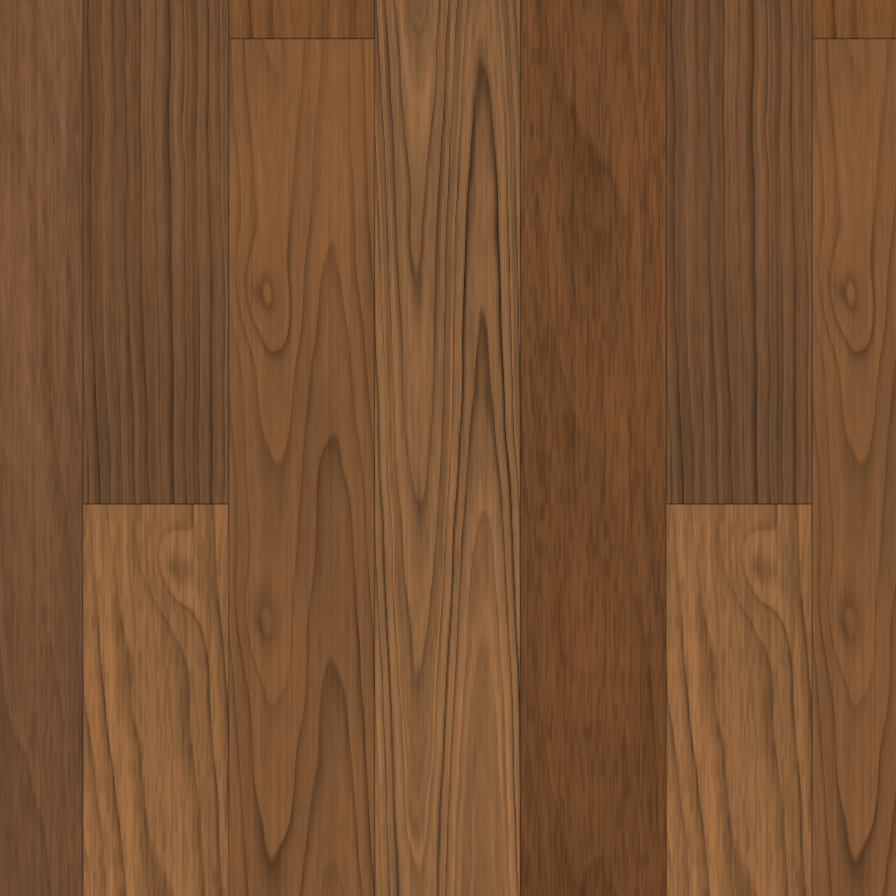
A Shadertoy shader for this texture:

```glsl
#define PLANK_WIDTH 0.1628
#define FIRST_SEAM 0.0924
#define SEAM_HALF_WIDTH 0.0006
#define SEAM_DARKNESS 0.25
#define MOTTLE 0.17
#define ARCH_CENTRE 0.75
#define ARCH_RISE 1.15
#define PORE_SCALE vec2(80.0, 8.0)
#define FIBRE_SCALE vec2(62.0, 0.4)
#define RING_LINES 0.62

// Plank kinds: 0 golden, 1 dark striped, 2 reddish, 3 short end,
// 4 cathedral grain, 5 deep brown, 6 grey brown
const vec3 WOOD[7] = vec3[7](
    vec3(0.55, 0.38, 0.235), vec3(0.425, 0.295, 0.192), vec3(0.502, 0.338, 0.207),
    vec3(0.48, 0.315, 0.18), vec3(0.507, 0.357, 0.228), vec3(0.43, 0.277, 0.16),
    vec3(0.44, 0.305, 0.205));

// Arch amplitude, straight bands across, band contrast, pore contrast
const vec4 GRAIN[7] = vec4[7](
    vec4(0.8, 8.0, 0.11, 0.13), vec4(0.3, 19.0, 0.27, 0.08), vec4(2.4, 2.5, 0.11, 0.05),
    vec4(0.3, 9.0, 0.13, 0.10), vec4(4.2, 1.5, 0.30, 0.08), vec4(0.9, 6.0, 0.11, 0.17),
    vec4(0.7, 7.0, 0.10, 0.11));

// Depth of the thin dark line that closes each ring
const float LINE_DEPTH[7] = float[7](0.11, 0.12, 0.11, 0.08, 0.17, 0.06, 0.06);

// Knots: plank kind, position across, height on the canvas, strength
const vec4 KNOTS[3] = vec4[3](
    vec4(0.0, 0.63, 0.365, 0.8), vec4(2.0, 0.20, 0.674, 0.7), vec4(2.0, 0.22, 0.303, 0.5));

float hash(vec2 p) {
    vec3 q = fract(vec3(p.xyx) * 0.1031);
    q += dot(q, q.yzx + 33.33);
    return fract((q.x + q.y) * q.z);
}

float noise(vec2 p) {
    vec2 cell = floor(p), f = fract(p);
    f = f * f * (3.0 - 2.0 * f);
    return mix(mix(hash(cell), hash(cell + vec2(1, 0)), f.x),
               mix(hash(cell + vec2(0, 1)), hash(cell + vec2(1, 1)), f.x), f.y);
}

float fbm(vec2 p) {
    float sum = 0.0, amp = 0.5;
    for (int i = 0; i < 4; i++) {
        sum += amp * noise(p);
        p = p * 2.03 + 17.7;
        amp *= 0.5;
    }
    return sum / 0.9375;
}

// across runs 0 to 1 over the plank; height is in canvas units
vec3 wood(int kind, float across, float height) {
    vec4 grain = GRAIN[kind];
    vec2 p = vec2(across, height / PLANK_WIDTH);
    vec2 q = p + float(kind) * vec2(19.3, 31.7);

    // Growth rings: nested arches, straight bands and a slow waver
    float rings = ARCH_RISE * min(grain.x, 1.0) * p.y
                - grain.x * cos(6.8 * (p.x - ARCH_CENTRE)) + grain.y * p.x
                + 2.0 * (fbm(q * vec2(2.0, 0.5)) - 0.5)
                + 0.25 * (noise(q * vec2(8.0, 3.0)) - 0.5);

    // Knots bend the rings around a dark core
    float core = 0.0;
    for (int i = 0; i < 3; i++) {
        vec4 knot = KNOTS[i];
        if (int(knot.x) != kind) continue;
        vec2 d = p - vec2(knot.y, knot.z / PLANK_WIDTH);
        d.x += 0.25 * d.y;
        float r2 = dot(d * vec2(1.0, 0.55), d * vec2(1.0, 0.55));
        rings += 3.0 * knot.w * exp(-r2 * 28.0);
        core += knot.w * exp(-r2 * 600.0);
    }

    float broad = smoothstep(0.15, 0.9, noise(vec2(rings * 1.3, q.y * 0.1)));
    float narrow = noise(vec2(rings * 3.7 + 40.0, q.y * 0.15));
    float band = 0.5 * broad + 0.5 * narrow;

    // Each ring darkens slowly, then ends in a sharp line of varied strength
    float phase = rings * RING_LINES;
    float saw = fract(phase);
    float line = pow(saw, 4.0) * (1.0 - smoothstep(0.9, 1.0, saw));
    line *= 2.0 * hash(vec2(floor(phase), 7.0)) * (0.4 + noise(q * vec2(2.0, 0.8) + 3.0));

    // Long continuous fibres and short open pores
    float fibre = 0.65 * noise(q * FIBRE_SCALE) + 0.35 * noise(q * FIBRE_SCALE * 0.4 + 9.0) - 0.5;
    float pore = 0.7 * noise(q * PORE_SCALE)
               + 0.3 * noise(q * PORE_SCALE * vec2(0.6, 0.3) + 23.0);
    pore = smoothstep(0.3, 0.9, pore);
    float mottle = fbm(q * vec2(1.6, 0.6) + 5.0) - 0.5;

    float light = 1.0 + MOTTLE * mottle + 0.15 * fibre
                - grain.w * (pore - 0.35) - LINE_DEPTH[kind] * (2.2 * line - 0.2) - 0.2 * core;
    if (kind >= 5) light *= mix(0.93, 1.04, smoothstep(0.0, 0.8, height));
    vec3 tint = 1.0 - grain.z * (band - 0.48) * vec3(1.0, 0.96, 0.9);
    tint += mottle * vec3(0.03, 0.0, -0.04);
    return WOOD[kind] * light * tint;
}

void mainImage(out vec4 fragColor, in vec2 fragCoord) {
    vec2 uv = fragCoord / iResolution.xy;
    float pixel = 1.0 / min(iResolution.x, iResolution.y);

    // Four columns repeat; the first two are split by an end joint
    float x = (uv.x - FIRST_SEAM) / PLANK_WIDTH;
    float column = floor(x), across = fract(x);
    int slot = int(mod(column, 4.0));
    float joint = slot == 0 ? 0.4375 : slot == 1 ? 0.957 : 2.0;
    int kind = slot < 2 ? 2 * slot + int(uv.y > joint) : slot + 2;
    if (column < 0.0) kind = 6;
    vec3 color = wood(kind, across, uv.y);

    // Fine dark seams, a little stronger at the end joints
    float side = min(across, 1.0 - across) * PLANK_WIDTH;
    float end = abs(uv.y - joint);
    vec2 seam = 1.0 - smoothstep(SEAM_HALF_WIDTH - 0.5 * pixel,
                                 SEAM_HALF_WIDTH + pixel, vec2(side, end));
    color *= 1.0 - SEAM_DARKNESS * max(seam.x, 1.3 * seam.y);
    fragColor = vec4(clamp(color, 0.0, 1.0), 1.0);
}
```
